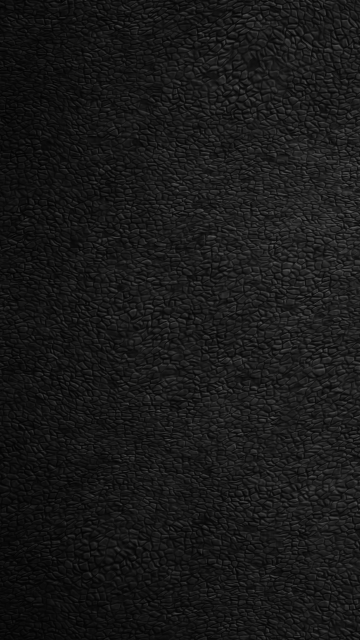
This texture is drawn by a Shadertoy shader. Its source:

```glsl
// Black leather with fine irregular creases, lit softly from the upper right.

const vec2 CELLS_PER_HEIGHT = vec2(82.0, 138.0);
const vec2 LIGHT_STEP = vec2(0.07, 0.15);
const vec3 LEATHER_TINT = vec3(1.0, 1.0, 0.995);
const float BASE_TONE = 0.117;
const float MEAN_HEIGHT = 0.69;
const int SAMPLES = 2;

vec2 hash2(vec2 p) {
    vec3 q = fract(vec3(p.xyx) * vec3(0.1031, 0.1030, 0.0973));
    q += dot(q, q.yzx + 33.33);
    return fract((q.xx + q.yz) * q.zy);
}

float valueNoise(vec2 p) {
    vec2 cell = floor(p);
    vec2 f = fract(p);
    f = f * f * (3.0 - 2.0 * f);
    float low = mix(hash2(cell).x, hash2(cell + vec2(1, 0)).x, f.x);
    float high = mix(hash2(cell + vec2(0, 1)).x, hash2(cell + vec2(1, 1)).x, f.x);
    return mix(low, high, f.y);
}

float fbm(vec2 p) {
    return 0.55 * valueNoise(p) + 0.3 * valueNoise(p * 2.1 + 17.0)
         + 0.15 * valueNoise(p * 4.3 + 41.0);
}

// Flat-topped cells parted by narrow sunken creases
float creaseHeight(vec2 p) {
    vec2 cell = floor(p);
    vec2 f = fract(p);
    float nearest = 8.0;
    float second = 8.0;
    for (int y = -1; y <= 1; y++) {
        for (int x = -1; x <= 1; x++) {
            vec2 offset = vec2(x, y);
            float d = length(offset + hash2(cell + offset) - f);
            second = min(second, max(nearest, d));
            nearest = min(nearest, d);
        }
    }
    return smoothstep(0.0, 0.36, second - nearest);
}

// Curving wrinkles that run through the cells, slanted by the given shear
float wrinkleHeight(vec2 p, float shear) {
    vec2 q = vec2(0.55 * p.x, 0.95 * p.y + shear * p.x);
    return abs(2.0 * valueNoise(q + 31.0) - 1.0);
}

// Roughened creases, weaker in places so that neighbouring cells merge
float leatherHeight(vec2 p) {
    vec2 rough = vec2(valueNoise(p * 1.2 + 7.0), valueNoise(p * 1.2 + 53.0)) - 0.5;
    vec2 q = p + 0.55 * rough;
    float depth = 0.35 + 0.6 * valueNoise(p * 0.6 + 80.0);
    float creases = 1.0 - depth * (1.0 - creaseHeight(q));
    float wrinkles = 0.5 * (wrinkleHeight(q, 0.3) + wrinkleHeight(q + 19.0, -0.35));
    return 0.65 * creases + 0.5 * wrinkles;
}

// Bends the rows of grain so that their direction drifts over the hide
vec2 bendGrain(vec2 p) {
    float sway = valueNoise(p * 5.0 + 3.0) - 0.5;
    float ripple = valueNoise(p * vec2(15.0, 11.0) + 9.0) - 0.5;
    return p + vec2(0.02 * sway, 0.07 * sway + 0.014 * ripple);
}

// Faint long folds where the hide has been bent
float foldShade(vec2 p, float slant) {
    vec2 q = vec2(p.x + slant * p.y, p.y - slant * p.x) * vec2(3.0, 8.0);
    float ridge = abs(valueNoise(q + 20.0) - 0.5);
    return 1.0 - smoothstep(0.0, 0.04, ridge);
}

// Broad light: brightest right of the middle, dim at the left and the ends
float softLight(vec2 uv) {
    float across = mix(0.5, 1.3, smoothstep(-0.15, 0.95, uv.x));
    float fromMiddle = (uv.y - 0.58) * 1.9;
    return across * (1.0 - 0.36 * fromMiddle * fromMiddle);
}

float leatherTone(vec2 p, vec2 uv) {
    vec2 grain = bendGrain(p) * CELLS_PER_HEIGHT;
    float below = leatherHeight(grain - LIGHT_STEP);
    float above = leatherHeight(grain + LIGHT_STEP);
    float slope = below - above;
    float crown = 0.5 * (below + above) - MEAN_HEIGHT;
    float pores = valueNoise(p * 270.0) - 0.5;
    float mottle = fbm(p * 6.0 + 60.0) - 0.5;
    float folds = foldShade(p, 0.6) + foldShade(p + 5.0, -0.7);
    float relief = 2.1 * slope + 1.2 * crown + 0.6 * pores
                 + 0.5 * mottle - 0.08 * folds;
    float tone = BASE_TONE * softLight(uv) * exp(relief);
    return tone / (1.0 + 1.2 * tone);
}

void mainImage(out vec4 fragColor, in vec2 fragCoord) {
    // Average a small grid of samples to smooth the creases
    float tone = 0.0;
    for (int j = 0; j < SAMPLES; j++) {
        for (int i = 0; i < SAMPLES; i++) {
            vec2 offset = (vec2(i, j) + 0.5) / float(SAMPLES) - 0.5;
            vec2 point = fragCoord + offset;
            tone += leatherTone(point / iResolution.y, point / iResolution.xy);
        }
    }
    tone /= float(SAMPLES * SAMPLES);
    fragColor = vec4(LEATHER_TINT * tone, 1.0);
}
```
